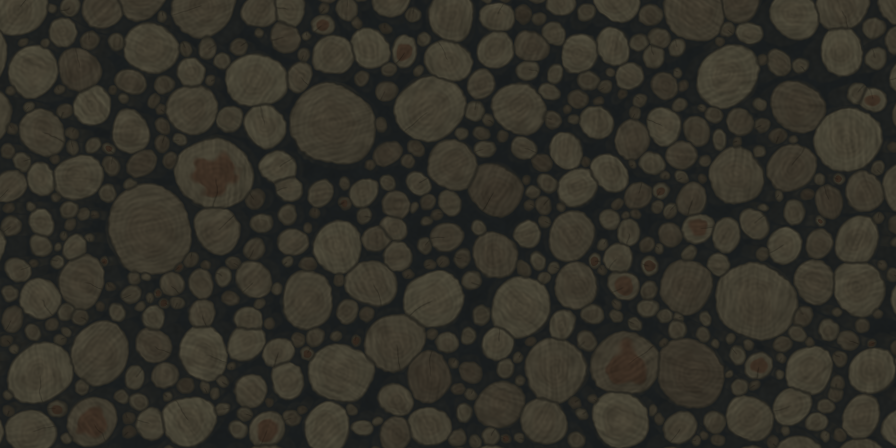
Give the GLSL for this texture, as a Shadertoy shader.

```glsl
// Stacked firewood seen end-on in dim light: round sawn faces over dark gaps.
// Weighted jittered sites give the large logs, finer layers fill the free space,
// and only the nearest log of each point is shaded.

const int FILL_LAYERS = 4;
const float BIG_CELL = 0.132;     // sizes in canvas heights
const float BIG_RADIUS = 0.098;
const float BIG_JITTER = 0.62;
const float BIG_REACH = 0.25;
const float SKIPPED = 0.13;       // share of empty large cells
const float OVERLAP = 1.10;
const float FILL_CELL = 0.086;
const float FILL_RADIUS = 0.042;
const float FILL_SHRINK = 0.80;
const float MIN_RADIUS = 0.010;
const float BODY_DEPTH = 0.042;   // how far the log sides recede
const float SHADOW_WIDTH = 0.010;
const float BARK_WIDTH = 0.006;
const vec3 GAP = vec3(0.098, 0.110, 0.112);
const vec3 BARK = vec3(0.160, 0.154, 0.128);
const vec3 WOOD_DIM = vec3(0.208, 0.189, 0.152);
const vec3 WOOD_PALE = vec3(0.270, 0.256, 0.204);
const vec3 HEARTWOOD = vec3(0.225, 0.172, 0.130);

vec4 logs[64];                    // centre, radius, seed
int logCount = 0;

vec3 hash3(vec2 p) {
    vec3 q = fract(p.xyx * vec3(0.1031, 0.1030, 0.0973));
    q += dot(q, q.yxz + 33.33);
    return fract((q.xxy + q.yzz) * q.zyx);
}

float gradientAt(vec2 cell, vec2 offset) {
    return dot(hash3(cell).xy * 2.0 - 1.0, offset);
}

float noise(vec2 p) {
    vec2 i = floor(p), f = p - i, u = f * f * (3.0 - 2.0 * f), e = vec2(1, 0);
    return mix(mix(gradientAt(i, f), gradientAt(i + e, f - e), u.x),
               mix(gradientAt(i + e.yx, f - e.yx), gradientAt(i + 1.0, f - 1.0), u.x), u.y);
}

// Site of a large log: centre, weight (zero when the cell is empty) and seed
vec4 bigSite(vec2 cell) {
    vec3 h = hash3(cell + 71.0);
    float weight = h.z < SKIPPED ? 0.0 : mix(0.45, 1.0, (h.z - SKIPPED) / (1.0 - SKIPPED));
    vec2 c = (cell + 0.5 + (h.xy - 0.5) * BIG_JITTER) * BIG_CELL;
    return vec4(c, weight, fract(h.x * 7.3 + h.y * 3.7));
}

void addBigLogs(vec2 p) {
    vec2 home = floor(p / BIG_CELL);
    for (int y = -2; y <= 2; y++)
    for (int x = -2; x <= 2; x++) {
        vec4 site = bigSite(home + vec2(x, y));
        if (site.z > 0.0 && distance(site.xy, p) < BIG_REACH) logs[logCount++] = site;
    }
    // Share the distance to each neighbour by weight
    for (int i = 0; i < logCount; i++) {
        vec4 site = logs[i];
        vec2 cell = floor(site.xy / BIG_CELL);
        float r = BIG_RADIUS;
        for (int k = 0; k < 9; k++) {
            vec4 other = bigSite(cell + vec2(k % 3 - 1, k / 3 - 1));
            float share = distance(site.xy, other.xy) * site.z / (site.z + other.z);
            if (k != 4 && other.z > 0.0) r = min(r, share * OVERLAP);
        }
        logs[i].z = r;
    }
}

// Smaller logs, as large as the space left by earlier layers allows
void addFillers(vec2 p, float size, float radius, float layer) {
    vec2 home = floor(p / size);
    int placed = logCount;
    for (int k = 0; k < 9; k++) {
        vec2 cell = home + vec2(k % 3 - 1, k / 3 - 1);
        vec3 h = hash3(cell + 137.0 * layer);
        vec2 c = (cell + 0.5 + (h.xy - 0.5) * 0.6) * size;
        float r = radius * mix(0.7, 1.0, h.z);
        for (int i = 0; i < placed && r > MIN_RADIUS; i++)
            r = min(r, (distance(c, logs[i].xy) - logs[i].z) * 1.04);
        if (r > MIN_RADIUS) logs[logCount++] = vec4(c, r, fract(h.x * 5.1 + h.z * 9.7));
    }
}

// Sawn face: saw marks, rings, mottling, a crack and sometimes a red heart
vec3 woodFace(vec2 q, float r, vec3 h) {
    float a = 6.2832 * h.x;
    vec2 s = mat2(cos(a), -sin(a), sin(a), cos(a)) * q;
    float mottle = noise(q * 32.0 + h.xy * 60.0);
    float saw = noise(s * vec2(22.0, 125.0) + h.yz * 50.0);
    float rings = sin(length(q + 0.15 * r * (h.yz - 0.5)) * 520.0 + 4.0 * mottle);
    vec3 wood = mix(WOOD_DIM, WOOD_PALE, sqrt(h.y));
    float heart = smoothstep(0.65, 0.45, length(q) / r + 0.4 * mottle);
    wood = mix(wood, HEARTWOOD, heart * (h.z > 0.93 ? 0.9 : 0.12));
    float crack = smoothstep(0.003, 0.0, abs(s.y + 0.006 * mottle))
                * smoothstep(0.0, 0.2 * r, s.x) * step(0.55, h.z);
    float light = 1.0 + 0.05 * dot(q / r, vec2(-0.4, 0.8));
    return wood * (light + 0.17 * mottle + 0.19 * saw + 0.025 * rings - 0.16 * crack)
                * mix(0.84, 1.0, smoothstep(0.012, 0.04, r));
}

void mainImage(out vec4 fragColor, in vec2 fragCoord) {
    vec2 p = fragCoord / iResolution.y;
    float blur = max(0.8 / iResolution.y, 0.002);
    vec2 vanish = vec2(0.5 * iResolution.x / iResolution.y, 0.55);
    float grain = noise(p * 75.0);

    // Bent space makes the outlines uneven
    p += 0.012 * vec2(noise(p * 13.0), noise(p * 13.0 + 40.0)) + 0.003 * grain;

    addBigLogs(p);
    float scale = 1.0;
    for (int k = 0; k < FILL_LAYERS; k++) {
        addFillers(p, FILL_CELL * scale, FILL_RADIUS * scale, float(k + 1));
        scale *= FILL_SHRINK;
    }

    // Nearest two outlines, and the bark sides receding into the dark
    float nearest = 1.0, second = 1.0, side = 0.0;
    vec4 top = vec4(p, 1.0, 0.0);
    for (int i = 0; i < logCount; i++) {
        vec4 wood = logs[i];
        vec2 q = p - wood.xy, axis = (vanish - wood.xy) * BODY_DEPTH + 0.0001;
        float t = clamp(dot(q, axis) / dot(axis, axis), 0.0, 1.0);
        float body = length(q - axis * t) - wood.z;
        side = max(side, smoothstep(0.004, -0.004, body) * (1.0 - 0.75 * t));

        float len = max(length(q), 0.0001), a = 6.2832 * wood.w;
        float along = dot(q, vec2(cos(a), sin(a))) / len;
        float d = len * (1.0 + 0.14 * (along * along - 0.5)) - wood.z;
        second = min(second, max(d, nearest));
        if (d < nearest) { nearest = d; top = wood; }
    }

    // Gap, sides, contact shadow, then the face with its bark rim
    vec3 col = GAP * (1.0 + 0.12 * noise(p * 25.0));
    col = mix(col, BARK * (1.0 + 0.35 * grain), side);
    col = mix(col, GAP, 0.6 * smoothstep(SHADOW_WIDTH, 0.0, nearest));
    vec3 h = hash3(vec2(977.0, 431.0) * top.w);
    float edge = max(nearest, 0.5 * (nearest - second));
    float rim = smoothstep(-BARK_WIDTH, 0.0, edge);
    vec3 face = mix(woodFace(p - top.xy, top.z, h), BARK * 0.9, 0.85 * rim);
    col = mix(col, face, smoothstep(blur, -blur, nearest));

    col *= 1.0 + 0.07 * noise(p * 110.0);
    fragColor = vec4(col, 1.0);
}
```
